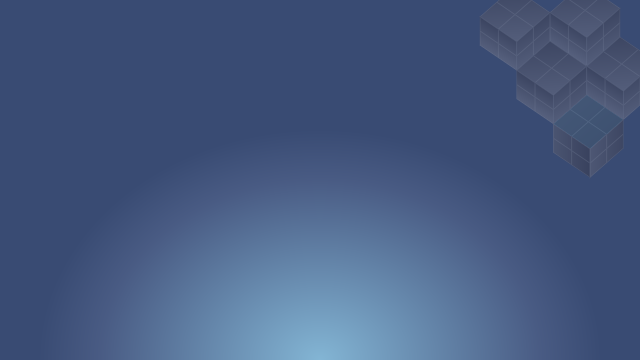
Reproduce this background procedurally as a Shadertoy shader.

```glsl
// Dusk-blue backdrop with an elliptical glow at the bottom and a cluster of translucent cubes.

#define BASE_COLOR vec3(0.222, 0.293, 0.450)
#define HALO_COLOR vec3(0.286, 0.357, 0.516)
#define CORE_COLOR vec3(0.514, 0.710, 0.832)
#define CUBE_DARK  vec3(0.205, 0.240, 0.350)
#define CUBE_LIGHT vec3(0.345, 0.385, 0.500)
#define LINE_COLOR vec3(0.450, 0.490, 0.590)
#define GLOW_RADII vec2(0.785, 0.643)
#define HALO_START 0.78
#define FIRST_CUBE vec2(1.4352, 0.8843)

// Cube edges leaving its front corner, in canvas heights
const vec2 EDGE_LEFT  = vec2(-0.1019, 0.0694);
const vec2 EDGE_RIGHT = vec2( 0.0926, 0.0810);
const vec2 EDGE_DOWN  = vec2( 0.0000, -0.0795);

vec3 backdrop(vec2 p, float centerX) {
    float r = length((p - vec2(centerX, 0.0)) / GLOW_RADII);
    vec3 inner = mix(CORE_COLOR, HALO_COLOR, min(r / HALO_START, 1.0));
    return mix(inner, BASE_COLOR, clamp((r - HALO_START) / (1.0 - HALO_START), 0.0, 1.0));
}

// Position along the two edges of a face, 0 to 1 inside it
vec2 faceCoords(vec2 q, vec2 u, vec2 v) {
    return inverse(mat2(u, v)) * q;
}

// Blends one parallelogram with a two by two grid over the colour below
vec3 paintFace(vec3 below, vec2 uv, vec2 u, vec2 v, float shade, float pixel) {
    float area = abs(u.x * v.y - u.y * v.x);
    vec2 span = area / vec2(length(v), length(u));
    vec2 inset = min(uv, 1.0 - uv) * span;
    float mask = clamp(min(inset.x, inset.y) / pixel + 0.7, 0.0, 1.0);

    vec2 gridGap = abs(fract(uv * 2.0 + 0.5) - 0.5) * 0.5 * span;
    float width = max(pixel, 0.0022);
    float line = 1.0 - smoothstep(0.0, width, min(gridGap.x, gridGap.y));

    vec3 color = mix(CUBE_DARK, CUBE_LIGHT, clamp(shade, 0.0, 1.0));
    color = mix(color, LINE_COLOR, 0.28 * line);
    return mix(below, color, mask);
}

vec3 paintCube(vec3 color, vec2 q, bool lowest, float pixel) {
    vec2 top   = faceCoords(q, EDGE_LEFT, EDGE_RIGHT);
    vec2 left  = faceCoords(q, EDGE_LEFT, EDGE_DOWN);
    vec2 right = faceCoords(q, EDGE_RIGHT, EDGE_DOWN);

    // Upper cubes brighten downward; the lowest one darkens sideways
    float topShade   = 0.88 - 0.32 * (top.x + top.y);
    float leftShade  = 0.18 + 0.70 * left.y + 0.10 * (1.0 - left.x);
    float rightShade = 0.42 + 0.45 * right.y - 0.22 * right.x;
    if (lowest) {
        topShade   = 0.42 + 0.12 * top.x;
        leftShade  = 0.12 + 0.50 * left.x;
        rightShade = 0.70 - 0.45 * right.x;
    }

    color = paintFace(color, top, EDGE_LEFT, EDGE_RIGHT, topShade, pixel);
    color = paintFace(color, left, EDGE_LEFT, EDGE_DOWN, leftShade, pixel);
    color = paintFace(color, right, EDGE_RIGHT, EDGE_DOWN, rightShade, pixel);

    // Cool tint on the top of the lowest cube
    vec2 inside = step(vec2(0.0), top) * step(top, vec2(1.0));
    if (lowest) color += vec3(-0.020, 0.020, 0.030) * inside.x * inside.y;
    return color;
}

void mainImage(out vec4 fragColor, in vec2 fragCoord) {
    vec2 p = fragCoord / iResolution.y;
    float pixel = 1.0 / iResolution.y;
    float aspect = iResolution.x / iResolution.y;
    vec3 color = backdrop(p, 0.5 * aspect);

    // Interlocking rows: two cubes, two cubes, one cube; anchored to the right side
    vec2 anchor = FIRST_CUBE + vec2(aspect - 16.0 / 9.0, 0.0);
    for (int row = 0; row < 3; row++) {
        int count = row < 2 ? 2 : 1;
        for (int column = 0; column < count; column++) {
            vec2 corner = anchor + float(row) * (EDGE_DOWN - EDGE_LEFT)
                                 + float(column) * (EDGE_RIGHT - EDGE_LEFT);
            color = paintCube(color, p - corner, row == 2, pixel);
        }
    }
    fragColor = vec4(color, 1.0);
}
```
